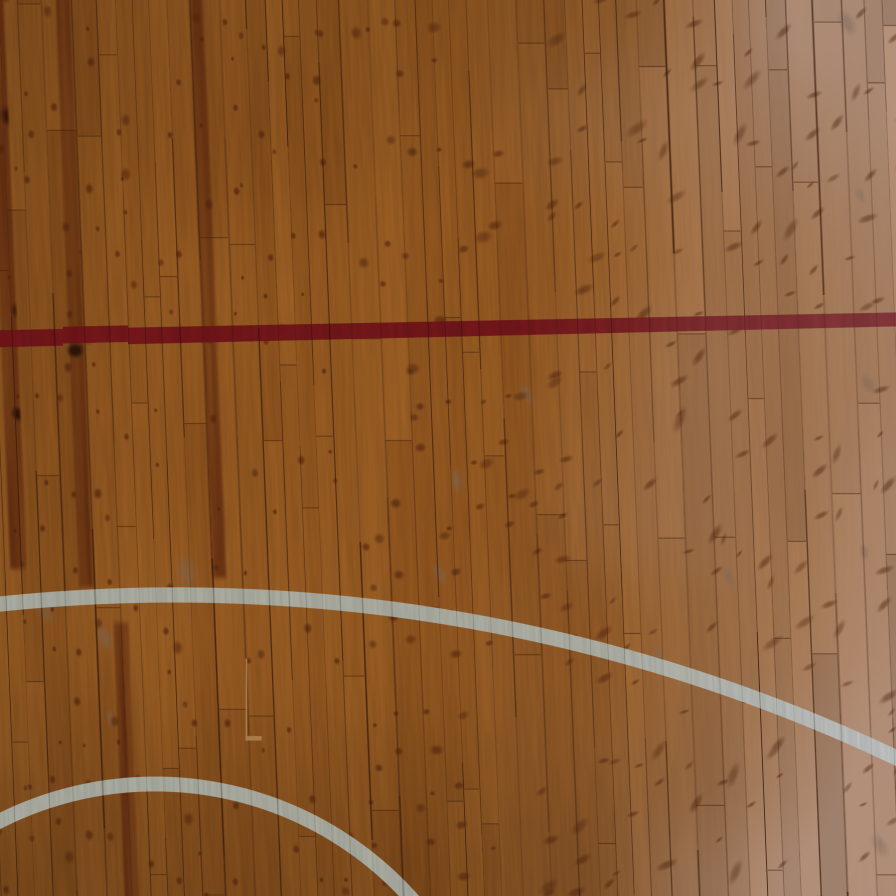
A WebGL 1 fragment shader for this texture:

```glsl
precision highp float;
// A worn wooden sports floor: narrow upright boards with grain, knots and
// scuffs, crossed by one red stripe and two pale painted arcs.
// Boards come from hashed cells; the paint is drawn with distance functions.
uniform vec2 u_resolution;

float hash(vec2 p) {
  vec3 q = fract(p.xyx * 0.1031);
  q += dot(q, q.yzx + 33.33);
  return fract((q.x + q.y) * q.z);
}

float noise(vec2 p) {
  vec2 i = floor(p), f = fract(p);
  f = f * f * (3.0 - 2.0 * f);
  return mix(mix(hash(i), hash(i + vec2(1, 0)), f.x),
             mix(hash(i + vec2(0, 1)), hash(i + vec2(1, 1)), f.x), f.y);
}

// Antialiased band of the given half width around distance zero.
float band(float d, float halfWidth, float px) {
  return 1.0 - smoothstep(halfWidth - px, halfWidth + px, abs(d));
}

// Scattered soft ellipses, at most one in each staggered cell.
float spots(vec2 p, vec2 grid, vec2 radius, float lean, float chance, float seed) {
  vec2 g = p * grid;
  g.y += hash(vec2(floor(g.x), seed)) * 7.0;
  vec2 cell = floor(g) + seed;
  vec2 centre = 0.3 + 0.4 * vec2(hash(cell + 3.1), hash(cell + 8.7));
  vec2 d = (fract(g) - centre) / grid;
  float a = lean * (0.4 + hash(cell + 5.3));
  d = mat2(cos(a), -sin(a), sin(a), cos(a)) * d;
  d /= radius * (0.5 + 0.8 * hash(cell + 1.9));
  return step(hash(cell), chance) * (1.0 - smoothstep(0.25, 1.3, length(d)));
}

// One stained board, limited to a range of heights.
float stain(vec2 q, float x, float halfWidth, float low, float high) {
  return band(q.x - x, halfWidth, 0.0025) * smoothstep(low, low + 0.01, q.y)
       * (1.0 - smoothstep(high - 0.01, high, q.y));
}

void main() {
  float px = 0.75 / min(u_resolution.x, u_resolution.y);
  vec2 p = gl_FragCoord.xy / u_resolution;
  vec2 q = vec2(p.x + 0.04 * (p.y - 0.5), p.y); // boards lean slightly

  // Uneven boards, each cut into lengths
  float s = q.x * 42.0 + 0.35 * sin(q.x * 37.0);
  float board = floor(s);
  float along = q.y * 1.9 + hash(vec2(board, 4.0)) * 5.0;
  float tone = hash(vec2(board, floor(along)));
  float fibre = noise(vec2(q.x * 190.0, q.y * 5.0 + board * 3.0));
  float fine = noise(vec2(q.x * 420.0, q.y * 24.0));
  float mottle = noise(vec2(q.x * 11.0, q.y * 6.0));

  vec3 col = mix(vec3(0.50, 0.285, 0.095), vec3(0.61, 0.375, 0.145),
                 0.45 * tone + 0.3 * mottle + 0.25 * fibre);
  col *= 0.96 + 0.07 * fine;
  col *= 1.0 - 0.13 * smoothstep(0.3, 0.0, p.y) - 0.08 * smoothstep(0.7, 1.0, p.y);
  col *= 1.0 - 0.07 * smoothstep(0.25, 0.0, p.x);

  // Reddish dark boards at the left
  float dark = stain(q, 0.015, 0.009, 0.36, 1.1);
  dark = max(dark, stain(q, 0.090, 0.008, 0.34, 1.1));
  dark = max(dark, stain(q, 0.239, 0.008, 0.35, 1.1));
  dark = max(dark, stain(q, 0.127, 0.008, -0.1, 0.31));
  col = mix(col, vec3(0.33, 0.13, 0.045), dark * (0.35 + 0.45 * fibre));

  // Window sheen growing to the right
  float haze = noise(p * vec2(9.0, 7.0) + 20.0);
  float sheen = smoothstep(0.48, 1.1, p.x + 0.12 * (haze - 0.5));
  sheen *= 0.85 + 0.3 * smoothstep(0.15, 0.5, abs(p.y - 0.5));
  col = mix(col, vec3(0.69, 0.56, 0.48) * (0.9 + 0.14 * tone), min(sheen, 0.95));

  // Scuffs, then knots that become slanted streaks toward the right
  float scuff = spots(q, vec2(13.0, 10.0), vec2(0.009, 0.016), 0.4, 0.13, 61.0);
  col = mix(col, vec3(0.47, 0.40, 0.36), 0.55 * scuff * (0.4 + 0.6 * fine));
  float streak = smoothstep(0.3, 0.8, p.x);
  vec2 knotSize = mix(vec2(0.0038, 0.0050), vec2(0.010, 0.0036), streak);
  float knots = spots(q, vec2(31.0, 21.0), knotSize, 0.7 * streak, 0.40, 11.0);
  knots = max(knots, 0.8 * spots(q, vec2(23.0, 16.0), knotSize * 1.2, 0.9 * streak, 0.30, 37.0));
  col = mix(col, vec3(0.30, 0.13, 0.045), knots * mix(0.65, 0.45, streak));
  float bigKnots = spots(q, vec2(24.0, 9.0), vec2(0.008, 0.009), 0.5, 0.6, 83.0);
  bigKnots *= dark;
  bigKnots = max(bigKnots, 1.0 - smoothstep(0.3, 1.2, length((p - vec2(0.084, 0.609)) / vec2(0.010, 0.009))));
  col = mix(col, vec3(0.13, 0.055, 0.03), 0.85 * bigKnots);

  // Seams between boards and the joints at their ends
  float edge = (fract(s + 0.5) - 0.5) / 42.0;
  float seamId = floor(s + 0.5);
  float worn = hash(vec2(seamId, floor(q.y * 3.0 + hash(vec2(seamId, 9.0)) * 3.0)));
  float seam = band(edge, 0.0007, px) * (0.2 + 0.65 * worn * worn);
  float joint = band((fract(along + 0.5) - 0.5) / 1.9, 0.0006, px) * 0.5;
  col = mix(col, vec3(0.23, 0.11, 0.05), max(seam, joint));

  // Pale chip at the end of one board
  float chip = band(p.x - 0.283, 0.009, px) * band(p.y - 0.176, 0.0025, px);
  chip = max(chip, band(p.x - 0.275, 0.0009, px) * band(p.y - 0.22, 0.045, px));
  col = mix(col, vec3(0.70, 0.53, 0.34), 0.8 * chip);

  // Red stripe, with a small step near the left
  float rise = 0.622 + 0.0215 * p.x + 0.0025 * step(0.07, p.x) * step(p.x, 0.143);
  float stripe = band(p.y - rise, mix(0.0095, 0.0078, p.x), px);
  vec3 red = mix(vec3(0.43, 0.075, 0.095), vec3(0.53, 0.25, 0.27), sheen);
  col = mix(col, red * (0.94 + 0.1 * fibre) * (1.0 - 0.35 * seam), 0.96 * stripe);

  // Large and small pale arcs
  float arcs = band(length(p - vec2(0.195, -1.539)) - 1.875, 0.0085, px);
  arcs = max(arcs, band(length(p - vec2(0.173, -0.259)) - 0.384, 0.0083, px));
  vec3 paint = mix(vec3(0.66, 0.67, 0.63), vec3(0.73, 0.75, 0.75), sheen);
  col = mix(col, paint * (0.95 + 0.07 * fine) * (1.0 - 0.3 * seam), 0.97 * arcs);

  gl_FragColor = vec4(col, 1.0);
}
```
